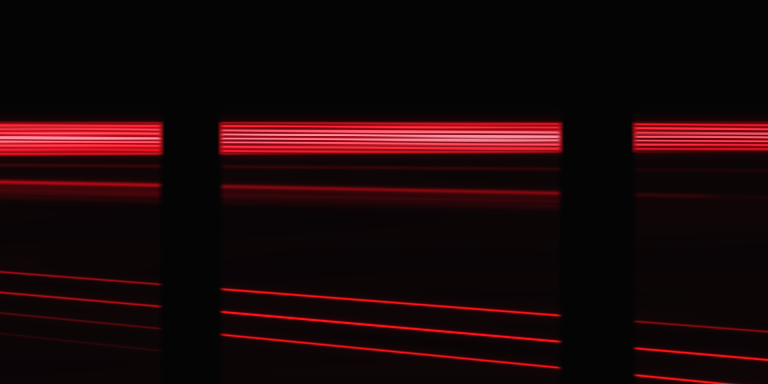
Write a WebGL 1 fragment shader that draws this background.

```glsl
precision highp float;
// Red light trails streaking past three dark windows at night.
// Soft masks cut the windows; a striped band, blurred streaks and sloped
// thin trails are summed as light. Units: canvas height = 1, origin lower left.

uniform vec2 u_resolution;

// Window edges: left ends at x, middle spans y to z, right starts at w
const vec4 WINDOW_EDGES = vec4(0.418, 0.577, 1.458, 1.654);
const float EDGE_SOFT = 0.011;

// Bright band
const float BAND_TOP = 0.682;
const float BAND_BOTTOM = 0.595;
const float BAND_RISE = 0.006;
const float STRIPE_PITCH = 0.0107;
const float STRIPE_SLOPE = 0.005;
const float CORE_HEIGHT = 0.643;

// Thin lower trails, with one weight per trail in each window
const float TRAIL_HEIGHT = 0.292;
const float TRAIL_GAP = 0.0535;
const float TRAIL_SLOPE = 0.078;
const float TRAIL_FAN = 0.010;
const float TRAIL_WIDTH = 0.0030;
const vec4 TRAILS_LEFT = vec4(0.50, 0.58, 0.24, 0.10);
const vec4 TRAILS_MIDDLE = vec4(0.90, 1.05, 0.85, 0.0);
const vec4 TRAILS_RIGHT = vec4(0.42, 0.95, 0.95, 0.0);

// Colours
const vec3 NIGHT = vec3(0.017, 0.015, 0.017);
const vec3 HAZE = vec3(0.036, 0.004, 0.008);
const vec3 BAND_RED = vec3(0.86, 0.03, 0.085);
const vec3 CORE_PINK = vec3(0.20, 0.58, 0.60);
const vec3 STREAK_RED = vec3(0.80, 0.02, 0.06);
const vec3 TRAIL_RED = vec3(1.0, 0.05, 0.07);

vec2 gradientAt(vec2 cell) {
  float a = 6.2832 * fract(sin(dot(cell, vec2(127.1, 311.7))) * 43758.55);
  return vec2(cos(a), sin(a));
}

// Gradient noise, roughly -0.7 to 0.7
float noise(vec2 p) {
  vec2 i = floor(p), f = fract(p);
  vec2 u = f * f * f * (f * (f * 6.0 - 15.0) + 10.0);
  vec2 e = vec2(1.0, 0.0);
  float low = mix(dot(gradientAt(i), f),
                  dot(gradientAt(i + e.xy), f - e.xy), u.x);
  float high = mix(dot(gradientAt(i + e.yx), f - e.yx),
                   dot(gradientAt(i + e.xx), f - e.xx), u.x);
  return mix(low, high, u.y);
}

float bell(float d, float width) {
  return exp(-d * d / (width * width));
}

// Visibility of the left, middle and right windows
vec3 windowMasks(float x) {
  vec4 s = smoothstep(WINDOW_EDGES - EDGE_SOFT, WINDOW_EDGES + EDGE_SOFT, vec4(x));
  return vec3(1.0 - s.x, s.y * (1.0 - s.z), s.w);
}

vec3 bandLight(vec2 p, vec3 windows) {
  float bottom = BAND_BOTTOM + BAND_RISE * p.x;
  float body = smoothstep(bottom - 0.005, bottom + 0.005, p.y)
             * (1.0 - smoothstep(BAND_TOP - 0.006, BAND_TOP + 0.004, p.y));

  // Fine horizontal stripes, uneven in strength and spacing
  float y = p.y + STRIPE_SLOPE * p.x;
  float drift = noise(vec2(p.x * 1.2, y * 45.0));
  float wave = 0.5 + 0.5 * cos(6.2832 * y / STRIPE_PITCH + 1.6 * drift);
  float contrast = dot(windows, vec3(0.45, 0.60, 0.78));
  float stripes = 1.0 - contrast * (1.0 - wave);
  stripes += 0.35 * noise(vec2(p.x * 2.0, y * 210.0));

  float core = bell(p.y - CORE_HEIGHT, 0.023) * dot(windows, vec3(0.95, 0.90, 0.55));
  float pink = core * smoothstep(0.35, 1.1, stripes + 0.5 * drift);
  vec3 light = body * (BAND_RED * (0.25 + 0.88 * stripes) + CORE_PINK * pink);

  // Glow spilling above and below the band
  float outside = max(p.y - BAND_TOP, bottom - p.y);
  light += STREAK_RED * 0.17 * exp(-max(outside, 0.0) / 0.012) * (1.0 - body);
  return light;
}

// Blurred reflections just below the band
float streakLight(vec2 p, vec3 windows) {
  float upper = bell(p.y - 0.570 + 0.007 * p.x, 0.005);
  float d = p.y - 0.526 + 0.020 * p.x;
  float line = bell(d, 0.0055);
  float halo = bell(d + 0.008, 0.019);
  float veil = bell(d + 0.027, 0.019) * (1.0 + 0.8 * noise(vec2(p.x, d * 110.0)));
  float fade = 1.0 - 0.7 * smoothstep(1.80, 1.90, p.x);
  return 0.20 * upper * dot(windows, vec3(1.0, 0.9, 0.4))
       + 0.55 * line * dot(windows, vec3(1.15, 0.85, 0.32)) * fade
       + (0.13 * halo + 0.13 * veil) * dot(windows, vec3(1.25, 0.9, 0.15));
}

// Four thin trails fanning downwards to the right
float trailLight(vec2 p, vec3 windows) {
  vec4 index = vec4(0.0, 1.0, 2.0, 3.0);
  vec4 d = p.y - TRAIL_HEIGHT + TRAIL_GAP * index
         + (TRAIL_SLOPE + TRAIL_FAN * index) * p.x;
  float width = max(TRAIL_WIDTH, 0.7 / u_resolution.y);
  vec4 glow = exp(-d * d / (width * width)) + 0.14 * exp(-abs(d) / 0.007);
  vec4 weights = TRAILS_LEFT * windows.x + TRAILS_MIDDLE * windows.y
               + TRAILS_RIGHT * windows.z;
  return dot(glow, weights);
}

void main() {
  vec2 p = gl_FragCoord.xy / u_resolution.y;
  p.x *= 2.0 * u_resolution.y / u_resolution.x;
  vec3 windows = windowMasks(p.x);
  float open = windows.x + windows.y + windows.z;

  float haze = (1.0 - smoothstep(0.55, 0.70, p.y))
             * (0.7 + 0.5 * noise(vec2(p.x * 0.8, p.y * 14.0)));
  vec3 color = NIGHT + HAZE * haze * open;
  color += bandLight(p, windows) * sqrt(open);
  color += STREAK_RED * streakLight(p, windows);
  color += TRAIL_RED * trailLight(p, windows);
  gl_FragColor = vec4(clamp(color, 0.0, 1.0), 1.0);
}
```
